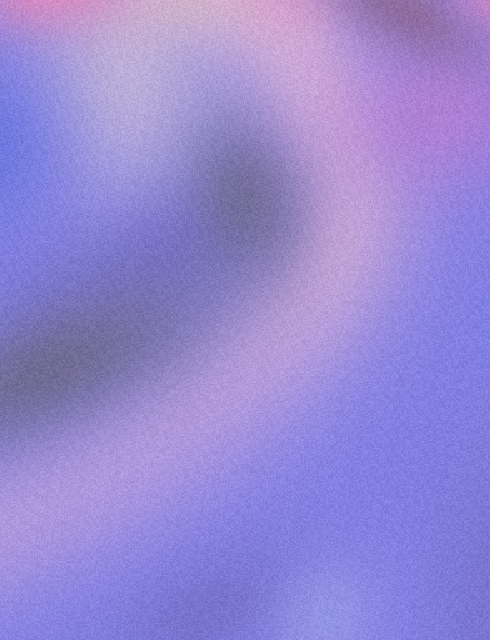
A WebGL 1 fragment shader for this background:

```glsl
precision highp float;

uniform vec2 u_resolution;

// Palette
const vec3 PERIWINKLE = vec3(0.51, 0.50, 0.89);
const vec3 LILAC = vec3(0.69, 0.60, 0.87);
const vec3 PINK_LILAC = vec3(0.82, 0.68, 0.85);
const vec3 PALE = vec3(0.74, 0.69, 0.85);
const vec3 CREAM = vec3(0.86, 0.74, 0.78);
const vec3 PINK = vec3(0.86, 0.54, 0.75);
const vec3 ORCHID = vec3(0.70, 0.50, 0.83);
const vec3 MAUVE = vec3(0.56, 0.42, 0.61);
const vec3 SLATE = vec3(0.44, 0.42, 0.57);
const vec3 INDIGO = vec3(0.46, 0.44, 0.78);
const vec3 AZURE = vec3(0.42, 0.47, 0.88);
const vec3 MIST = vec3(0.59, 0.60, 0.90);

// Curved band, in units of canvas height
const vec2 BAND_START = vec2(-0.05, 0.16);
const vec2 BAND_BEND = vec2(0.835, 0.52);
const vec2 BAND_END = vec2(0.38, 1.03);
const float BAND_WIDTH = 0.122;
const int BAND_STEPS = 24;

// Film grain
const float GRAIN_ROWS = 512.0;
const float GRAIN_AMOUNT = 0.075;

float hash(vec2 p) {
  return fract(sin(dot(p, vec2(12.9898, 78.233))) * 43758.5453);
}

// Soft rotated ellipse, 1 at its centre
float glow(vec2 p, vec2 centre, vec2 radii, float angle) {
  vec2 d = p - centre;
  float c = cos(angle), s = sin(angle);
  vec2 q = vec2(c * d.x + s * d.y, c * d.y - s * d.x) / radii;
  return exp(-dot(q, q));
}

float segmentDistance(vec2 p, vec2 a, vec2 b) {
  vec2 ab = b - a;
  float h = clamp(dot(p - a, ab) / dot(ab, ab), 0.0, 1.0);
  return length(p - a - ab * h);
}

vec2 bandPoint(float t) {
  return mix(mix(BAND_START, BAND_BEND, t), mix(BAND_BEND, BAND_END, t), t);
}

float bandDistance(vec2 p) {
  float nearest = 10.0;
  vec2 previous = BAND_START;
  for (int i = 1; i <= BAND_STEPS; i++) {
    vec2 next = bandPoint(float(i) / float(BAND_STEPS));
    nearest = min(nearest, segmentDistance(p, previous, next));
    previous = next;
  }
  return nearest;
}

void main() {
  vec2 p = gl_FragCoord.xy / u_resolution.y;
  // Keep the composition spanning the canvas width
  p.x *= 0.7656 * u_resolution.y / u_resolution.x;

  // Blue field with faint lower lights and shadows
  vec3 color = PERIWINKLE;
  color = mix(color, INDIGO, 0.8 * glow(p, vec2(0.32, 0.04), vec2(0.16, 0.09), 0.5));
  color = mix(color, INDIGO, 0.7 * glow(p, vec2(0.78, 0.02), vec2(0.10, 0.28), 0.0));
  color = mix(color, MIST, 0.8 * glow(p, vec2(0.51, 0.03), vec2(0.08, 0.10), -0.5));

  // Sweeping lilac band, warmer towards the top
  float reach = bandDistance(p) / BAND_WIDTH;
  vec3 bandColor = mix(LILAC, PINK_LILAC, smoothstep(0.25, 0.75, p.y));
  color = mix(color, bandColor, 0.96 * exp(-reach * reach));

  // Pale haze and azure edge on the upper left
  color = mix(color, PALE, 0.95 * glow(p, vec2(0.20, 0.89), vec2(0.15, 0.22), 0.15));
  color = mix(color, AZURE, 0.9 * glow(p, vec2(-0.02, 0.77), vec2(0.11, 0.12), 0.0));

  // Dark hollow inside the band
  color = mix(color, INDIGO, 0.85 * glow(p, vec2(0.25, 0.60), vec2(0.22, 0.09), 0.45));
  color = mix(color, SLATE, 0.85 * glow(p, vec2(0.385, 0.69), vec2(0.085, 0.12), 0.25));
  color = mix(color, SLATE, 0.97 * glow(p, vec2(0.08, 0.425), vec2(0.25, 0.095), 0.4));

  // Orchid, mauve and pink along the top
  color = mix(color, ORCHID, 0.9 * glow(p, vec2(0.69, 0.83), vec2(0.16, 0.13), 0.2));
  color = mix(color, CREAM, 0.7 * glow(p, vec2(0.29, 1.01), vec2(0.14, 0.08), 0.0));
  color = mix(color, PINK, 0.95 * glow(p, vec2(0.08, 1.02), vec2(0.13, 0.07), 0.1));
  color = mix(color, PINK, 0.45 * glow(p, vec2(0.46, 1.02), vec2(0.10, 0.07), 0.0));
  color = mix(color, MAUVE, 0.95 * glow(p, vec2(0.63, 0.985), vec2(0.13, 0.06), -0.5));
  color = mix(color, PINK, 0.8 * glow(p, vec2(0.78, 1.01), vec2(0.09, 0.055), -0.5));

  // Fine grain
  float grain = hash(floor(p * GRAIN_ROWS)) - 0.5;
  gl_FragColor = vec4(color + GRAIN_AMOUNT * grain, 1.0);
}
```
